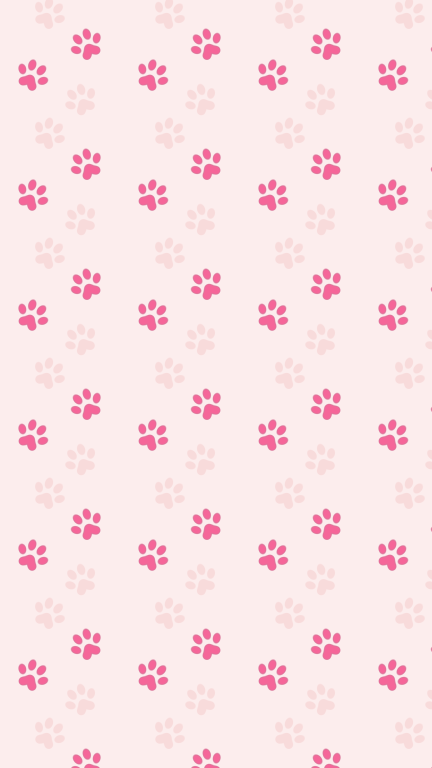
Write a WebGL 2 fragment shader that draws this pattern.

```glsl
#version 300 es
precision highp float;

uniform vec2 u_resolution;
out vec4 fragColor;

// Layout, in tile units
const float TILES_DOWN = 6.4;
const float PAW_SIZE = 0.1;
const float RIM_WIDTH = 0.012;
const float LEAN = 0.5236;

// Each paw in the tile: centre x, centre y, lean direction
const int PAW_COUNT = 4;
const int STRONG_COUNT = 2;
const vec3 PAWS[PAW_COUNT] = vec3[](
    vec3(0.263, 0.760,  1.0),
    vec3(0.729, 0.017, -1.0),
    vec3(0.402, 0.275,  1.0),
    vec3(0.682, 0.556, -1.0));

// Paw anatomy, in paw units, right half only
const vec2 INNER_TOE = vec2(0.44, 0.88);
const vec2 OUTER_TOE = vec2(0.99, 0.18);
const vec2 INNER_RADII = vec2(0.33, 0.47);
const vec2 OUTER_RADII = vec2(0.32, 0.44);
const float INNER_LEAN = 0.21;
const float OUTER_LEAN = 0.73;
const vec3 PAD_TOP = vec3(0.0, -0.28, 0.42);
const vec3 PAD_LOBE = vec3(0.44, -0.67, 0.36);
const float PAD_BLEND = 0.35;

// Colours
const vec3 BACKGROUND = vec3(0.99, 0.93, 0.93);
const vec3 PALE = vec3(0.972, 0.857, 0.857);
const vec3 PINK = vec3(0.96, 0.40, 0.60);
const vec3 PINK_RIM = vec3(0.85, 0.46, 0.60);

// Coordinates in a frame leaning to the right by the given angle
vec2 leanFrame(vec2 p, float angle) {
    vec2 axis = vec2(sin(angle), cos(angle));
    return vec2(dot(p, vec2(axis.y, -axis.x)), dot(p, axis));
}

float ellipse(vec2 p, vec2 radii) {
    return (length(p / radii) - 1.0) * min(radii.x, radii.y);
}

float circle(vec2 p, vec3 c) {
    return length(p - c.xy) - c.z;
}

float smoothMin(float a, float b, float k) {
    float h = max(k - abs(a - b), 0.0) / k;
    return min(a, b) - 0.25 * h * h * k;
}

// Signed distance to an upright paw
float paw(vec2 p) {
    p.x = abs(p.x);
    float inner = ellipse(leanFrame(p - INNER_TOE, INNER_LEAN), INNER_RADII);
    float outer = ellipse(leanFrame(p - OUTER_TOE, OUTER_LEAN), OUTER_RADII);
    float pad = smoothMin(circle(p, PAD_TOP), circle(p, PAD_LOBE), PAD_BLEND);
    return min(pad, min(inner, outer));
}

void main() {
    float pixel = TILES_DOWN / u_resolution.y;
    vec2 p = gl_FragCoord.xy * pixel;
    vec3 color = BACKGROUND;

    for (int i = 0; i < PAW_COUNT; i++) {
        // Offset to the nearest repeat of this paw
        vec2 q = p - PAWS[i].xy;
        q -= floor(q + 0.5);
        float d = paw(leanFrame(q, LEAN * PAWS[i].z) / PAW_SIZE) * PAW_SIZE;

        // Strong paws have a muted rim, pale ones are flat
        vec3 rimmed = mix(PINK, PINK_RIM, smoothstep(-RIM_WIDTH, 0.0, d));
        vec3 ink = i < STRONG_COUNT ? rimmed : PALE;
        color = mix(color, ink, 1.0 - smoothstep(-0.7 * pixel, 0.7 * pixel, d));
    }
    fragColor = vec4(color, 1.0);
}
```
